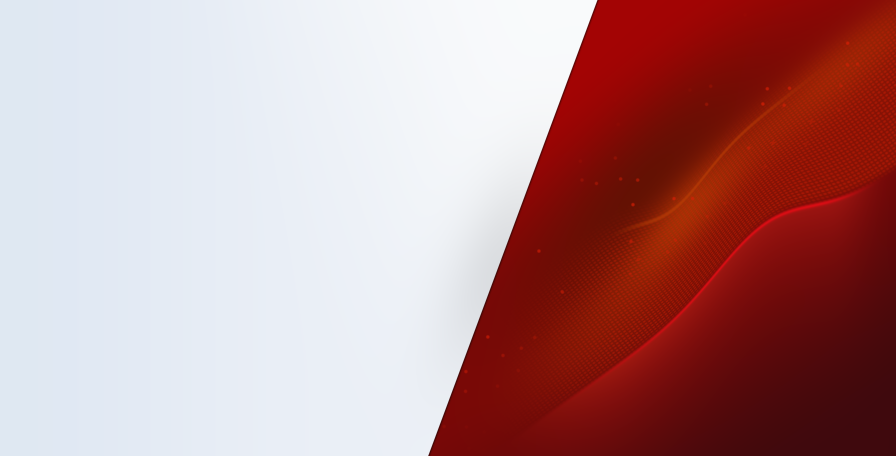
This background is drawn by a Shadertoy shader. Its source:

```glsl
// A pale panel cut by a slanted edge beside a deep red field with a glowing wave.
// Two curves bound the wave; a dotted mesh is spanned between them, and
// Gaussian glows, thin crest lines and hashed sparks add the light.

const float ASPECT = 1.969;          // layout width in canvas heights
const float EDGE_FOOT = 0.941;       // slanted edge at the bottom
const float EDGE_LEAN = 0.372;       // its shift from bottom to top
const float MESH_ROWS = 38.0;
const float MESH_COLUMNS = 105.0;    // dots per canvas height along the wave
const float SPARK_CELLS = 24.0;
const float SPARK_DENSITY = 0.22;

const vec3 PALE_BLUE  = vec3(0.875, 0.908, 0.950);
const vec3 PALE_MID   = vec3(0.917, 0.936, 0.965);
const vec3 PALE_WHITE = vec3(0.975, 0.980, 0.985);
const vec3 MAROON     = vec3(0.245, 0.035, 0.050);
const vec3 DEEP_RED   = vec3(0.480, 0.030, 0.025);
const vec3 BRIGHT_RED = vec3(0.640, 0.015, 0.015);
const vec3 BROWN      = vec3(0.360, 0.075, 0.010);
const vec3 WAVE_RED   = vec3(0.600, 0.090, 0.020);
const vec3 ORANGE     = vec3(0.760, 0.260, 0.020);
const vec3 DOT_RED    = vec3(0.850, 0.120, 0.020);
const vec3 CREST_RED  = vec3(0.950, 0.050, 0.090);
const vec3 ROSE       = vec3(0.640, 0.090, 0.075);

float hash(vec2 cell) {
    vec3 h = fract(vec3(cell.xyx) * 0.1031);
    h += dot(h, h.yzx + 33.33);
    return fract((h.x + h.y) * h.z);
}

float bell(float x, float width) {
    return exp(-x * x / (width * width));
}

// Soft ellipse, its long axis turned by angle
float glow(vec2 p, vec2 center, float angle, vec2 size) {
    vec2 d = p - center;
    float c = cos(angle), s = sin(angle);
    vec2 q = vec2(c * d.x + s * d.y, c * d.y - s * d.x) / size;
    return exp(-dot(q, q));
}

float lowerCurve(float x) {
    return 0.064 + 0.70 * (x - 1.167) + 0.085 * bell(x - 1.68, 0.15);
}

float upperCurve(float x) {
    return 0.492 + 0.774 * (x - 1.346) - 0.055 * bell(x - 1.48, 0.10);
}

vec3 palePanel(vec2 p) {
    vec3 col = mix(PALE_BLUE, PALE_MID, smoothstep(0.0, 0.75, p.x));
    col = mix(col, PALE_WHITE, smoothstep(0.55, 1.35, p.x + 0.35 * (p.y - 0.5)));
    // Shadow resting against the slanted edge
    return col - 0.10 * glow(p, vec2(1.10, 0.42), 1.2, vec2(0.24, 0.10));
}

vec3 redField(vec2 p) {
    float s = dot(p - vec2(ASPECT, 0.0), vec2(-0.5, 0.75));
    vec3 col = mix(MAROON, DEEP_RED, smoothstep(0.08, 0.60, s));
    col = mix(col, BRIGHT_RED, smoothstep(0.68, 0.98, s));
    return mix(col, BROWN, 0.8 * glow(p, vec2(1.42, 0.58), 0.85, vec2(0.36, 0.13)));
}

vec3 addWave(vec3 col, vec2 p, float px) {
    float low = lowerCurve(p.x), high = upperCurve(p.x);
    float aboveLow = 0.8 * (p.y - low), aboveHigh = 0.8 * (p.y - high);
    float reach = smoothstep(1.08, 1.40, p.x);

    // Light falling below the lower crest
    float under = smoothstep(0.006, -0.006, aboveLow);
    float fall = exp(min(aboveLow, 0.0) / 0.085);
    float tail = smoothstep(1.98, 1.82, p.x);
    col = mix(col, ROSE, 0.85 * under * fall * reach * tail);

    // Body of the wave and its orange glows
    float body = smoothstep(-0.006, 0.02, aboveLow) * smoothstep(0.05, -0.06, aboveHigh);
    col = mix(col, WAVE_RED, 0.8 * body * smoothstep(1.15, 1.85, p.x));
    float light = 0.70 * glow(p, vec2(1.51, 0.53), 0.85, vec2(0.19, 0.055))
                + 0.45 * glow(p, vec2(1.84, 0.84), 0.72, vec2(0.26, 0.060))
                + 0.25 * glow(p, vec2(1.33, 0.29), 0.70, vec2(0.22, 0.085));
    col = mix(col, ORANGE, min(light, 1.0));

    // Dotted mesh spanned between the curves
    float across = (p.y - low) / max(high - low, 0.05);
    vec2 grid = vec2(dot(p, vec2(0.8, 0.6)) * MESH_COLUMNS, across * MESH_ROWS);
    float dotDist = length(fract(grid) - 0.5);
    float soft = 0.15 + 0.5 * px * MESH_COLUMNS;
    float dots = 1.0 - smoothstep(0.32 - soft, 0.32 + soft, dotDist);
    col = mix(col * (1.0 - 0.10 * body * reach), DOT_RED, 0.42 * dots * body * reach);

    // Thin crest lines
    float thin = 0.0025 + 0.5 * px;
    float lowLine = bell(aboveLow, thin) * smoothstep(1.14, 1.60, p.x) * smoothstep(1.95, 1.80, p.x);
    float highLine = bell(aboveHigh, thin) * smoothstep(1.33, 1.45, p.x) * smoothstep(1.85, 1.60, p.x);
    col = mix(col, CREST_RED, 0.75 * lowLine);
    return mix(col, ORANGE, 0.55 * highLine);
}

vec3 addSparks(vec3 col, vec2 p, float px) {
    vec2 cell = floor(p * SPARK_CELLS);
    vec2 offset = 0.2 + 0.6 * vec2(hash(cell + 7.0), hash(cell + 19.0));
    float d = length(p - (cell + offset) / SPARK_CELLS);
    float near = bell(p.y - upperCurve(p.x) - 0.03, 0.14);
    float lit = step(hash(cell), SPARK_DENSITY) * near;
    return mix(col, DOT_RED, 0.7 * lit * (1.0 - smoothstep(0.0015, 0.0035 + px, d)));
}

void mainImage(out vec4 fragColor, in vec2 fragCoord) {
    vec2 p = fragCoord / iResolution.xy * vec2(ASPECT, 1.0);
    float px = 1.0 / iResolution.y;
    float edge = (p.x - EDGE_FOOT - EDGE_LEAN * p.y) / length(vec2(1.0, EDGE_LEAN));

    vec3 red = addSparks(addWave(redField(p), p, px), p, px);
    red *= 1.0 - 0.5 * bell(edge, 0.002 + 0.5 * px);   // dark rim
    vec3 col = mix(palePanel(p), red, smoothstep(-0.7 * px, 0.7 * px, edge));
    fragColor = vec4(col, 1.0);
}
```
